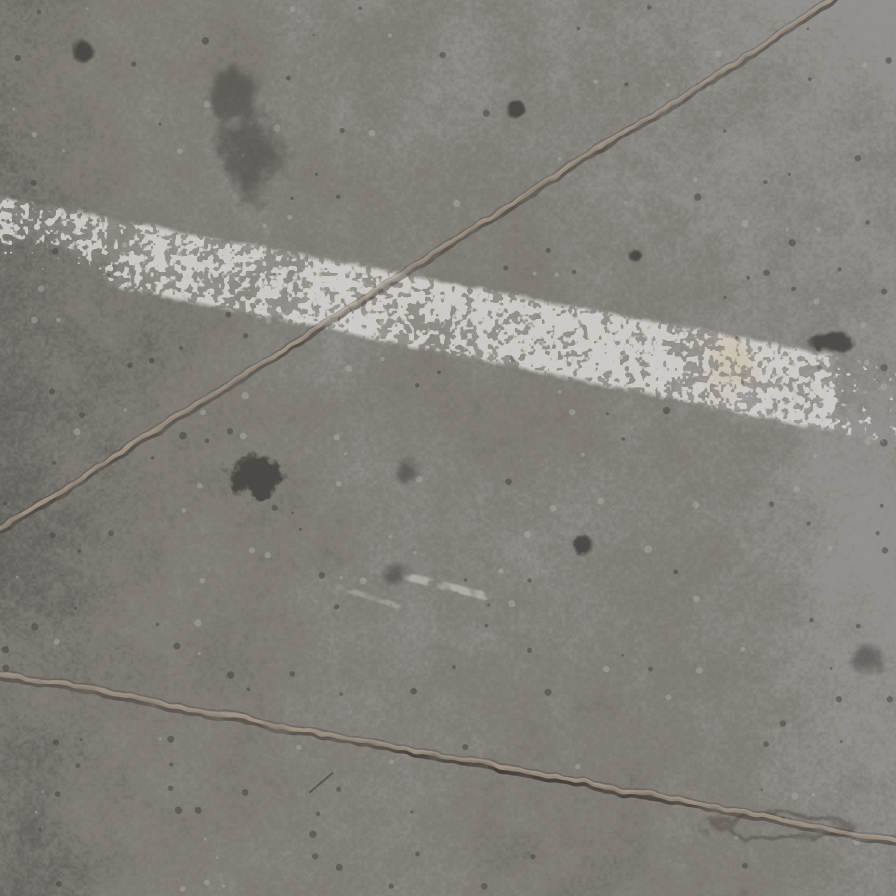
A WebGL 2 fragment shader for this texture:

```glsl
#version 300 es
precision highp float;
uniform vec2 u_resolution;
out vec4 fragColor;

const vec3 DARK = vec3(0.385, 0.375, 0.36);
const vec3 MID = vec3(0.495, 0.48, 0.455);
const vec3 LIGHT = vec3(0.575, 0.567, 0.555);
const vec3 STAIN = vec3(0.25, 0.245, 0.235);
const vec3 PAINT = vec3(0.84, 0.835, 0.825);
const vec3 AGED = vec3(0.83, 0.78, 0.66);
const vec3 FILL = vec3(0.66, 0.605, 0.54);
const vec3 SHADE = vec3(0.24, 0.22, 0.2);
const vec3 SCUFF = vec3(0.68, 0.67, 0.65);

float hash(vec2 cell) {
  uvec2 q = uvec2(ivec2(cell)) * uvec2(1597u, 3813u);
  uint n = (q.x ^ q.y ^ 7919u) * 747797u;
  n = (n ^ (n >> 15)) * 277803u;
  n = (n ^ (n >> 13)) * 668265u;
  return float((n ^ (n >> 16)) & 65535u) / 65535.0;
}

float noise(vec2 p) {
  vec2 i = floor(p), f = fract(p);
  f = f * f * (3.0 - 2.0 * f);
  float low = mix(hash(i), hash(i + vec2(1, 0)), f.x);
  return mix(low, mix(hash(i + vec2(0, 1)), hash(i + vec2(1, 1)), f.x), f.y);
}

float fbm(vec2 p) {
  float sum = 0.0, weight = 0.533;
  for (int i = 0; i < 4; i++) {
    sum += weight * noise(p);
    p = mat2(1.6, 1.2, -1.2, 1.6) * p + 17.3;
    weight *= 0.5;
  }
  return sum;
}

// Soft disc; the ragged term roughens its rim
float blob(vec2 p, float ragged, vec2 centre, vec2 radius, float soft) {
  float d = length((p - centre) / radius) + ragged;
  return 1.0 - smoothstep(1.0 - soft, 1.0 + soft, d);
}

float band(float d, float width, float blur) {
  return 1.0 - smoothstep(width - blur, width + blur, abs(d));
}

float stroke(vec2 p, vec2 a, vec2 b, float width, float blur) {
  vec2 ab = b - a;
  float t = clamp(dot(p - a, ab) / dot(ab, ab), 0.0, 1.0);
  return band(length(p - a - ab * t), width, blur);
}

float lineDistance(vec2 p, float start, float slope) {
  return (p.y - start - slope * p.x) / sqrt(1.0 + slope * slope);
}

vec3 concrete(vec2 p) {
  float grain = noise(p * 380.0) + noise(p * 210.0 + 9.0) - 1.0;
  float tone = 0.36 + 0.3 * p.x + 0.1 * p.y + 0.1 * smoothstep(0.6, 1.0, p.x);
  tone += 0.42 * fbm(p * 5.0 + 3.0) + 0.28 * fbm(p * 24.0) - 0.35 + 0.16 * grain;
  tone -= 0.12 * (1.0 - smoothstep(0.0, 0.15, p.x));
  return mix(mix(DARK, MID, smoothstep(0.0, 0.5, tone)), LIGHT, smoothstep(0.45, 0.95, tone));
}

// Tiny pits and pale chips, at most one per cell
vec3 specks(vec3 col, vec2 p, float cells, float share, float px) {
  vec2 id = floor(p * cells);
  vec2 offset = vec2(hash(id + 31.0), hash(id + 67.0)) * 0.6 + 0.2;
  float radius = mix(0.05, 0.16, hash(id + 11.0)) / cells;
  float mask = band(length(p - (id + offset) / cells), radius, px) * step(hash(id), share);
  return mix(col, hash(id + 5.0) < 0.55 ? STAIN : SCUFF, 0.5 * mask);
}

vec3 stripe(vec3 col, vec2 p, float ragged) {
  float d = lineDistance(p, 0.743, -0.196);
  float inside = band(d, mix(0.036, 0.042, p.x) + 0.006 * ragged, 0.004);
  float wear = fbm(p * vec2(22, 16) + 5.0) - 0.5;
  float chips = 0.6 * noise(p * 170.0) + 0.4 * noise(p * 330.0 + 4.0);
  float start = smoothstep(0.0, 0.28, p.x);
  float cover = 0.4 + 0.18 * start + 0.5 * wear;
  cover -= 0.25 * (1.0 - start) * (1.0 - smoothstep(-0.03, 0.01, d));
  cover -= 0.33 * smoothstep(0.922, 0.94, p.x + 0.02 * wear);
  float flakes = smoothstep(-0.1, 0.1, cover - chips);
  float age = blob(p, ragged, vec2(0.815, 0.595), vec2(0.025, 0.035), 0.6);
  float haze = 0.22 * smoothstep(0.15, 0.6, cover);
  return mix(col, mix(PAINT, AGED, 0.6 * age), inside * max(haze, 0.88 * flakes));
}

vec3 joint(vec3 col, vec2 p, float d, float width, float shade, float px) {
  d += 0.004 * noise(p * 26.0) + 0.003 * noise(p * 95.0) - 0.0035;
  float broken = 0.55 + 0.45 * noise(p * 70.0);
  col = mix(col, SHADE, shade * broken * band(d + width * 0.7, width, px));
  col = mix(col, FILL, 0.9 * broken * band(d - width * 0.3, width * 0.75, px));
  return mix(col, SHADE, 0.35 * broken * band(d - width * 1.3, width * 0.3, px));
}

void main() {
  vec2 p = gl_FragCoord.xy / u_resolution;
  float px = 0.75 / min(u_resolution.x, u_resolution.y);
  float ragged = 1.1 * (fbm(p * 65.0) - 0.5);
  vec3 col = specks(concrete(p), p, 38.0, 0.16, px);

  // Soft oil stains, then dark spots
  float soft = blob(p, ragged, vec2(0.258, 0.893), vec2(0.025, 0.028), 0.45);
  soft = max(soft, blob(p, ragged, vec2(0.279, 0.833), vec2(0.032, 0.045), 0.5));
  soft = max(soft, blob(p, ragged, vec2(0.456, 0.473), vec2(0.011), 0.6));
  soft = max(soft, blob(p, ragged, vec2(0.441, 0.357), vec2(0.013), 0.6));
  soft = max(soft, blob(p, ragged, vec2(0.969, 0.264), vec2(0.015), 0.5));
  float spot = blob(p, ragged, vec2(0.289, 0.47), vec2(0.034, 0.024), 0.15);
  spot = max(spot, blob(p, ragged, vec2(0.094, 0.943), vec2(0.011), 0.35));
  spot = max(spot, blob(p, ragged, vec2(0.576, 0.878), vec2(0.009), 0.3));
  spot = max(spot, blob(p, ragged, vec2(0.709, 0.715), vec2(0.008), 0.3));
  spot = max(spot, blob(p, ragged, vec2(0.929, 0.619), vec2(0.02, 0.01), 0.3));
  spot = max(spot, blob(p, ragged, vec2(0.651, 0.393), vec2(0.01), 0.3));
  col = mix(col, STAIN, max(0.48 * soft, 0.8 * spot));

  // Painted stripe, scuffs and a scratch
  col = stripe(col, p, ragged);
  float scuff = stroke(p, vec2(0.449, 0.358), vec2(0.541, 0.335), 0.0045, 0.002);
  scuff = max(scuff, 0.6 * stroke(p, vec2(0.378, 0.345), vec2(0.443, 0.324), 0.003, 0.002));
  col = mix(col, SCUFF, scuff * smoothstep(0.2, 0.65, noise(p * 110.0)));
  col = mix(col, STAIN, 0.6 * stroke(p, vec2(0.346, 0.116), vec2(0.371, 0.137), 0.0012, px));

  // Slab joints and a crumbled rim
  float rim = blob(p, ragged, vec2(0.87, 0.077), vec2(0.075, 0.013), 0.35);
  col = mix(col, SHADE, 1.4 * rim * (1.0 - rim));
  col = joint(col, p, lineDistance(p, 0.408, 0.636), 0.0032, 0.65, px);
  float gap = 0.6 + 0.35 * band(p.x - 0.6, 0.18, 0.08);
  col = joint(col, p, lineDistance(p, 0.248, -0.187), 0.0034, gap, px);
  fragColor = vec4(col, 1.0);
}
```
